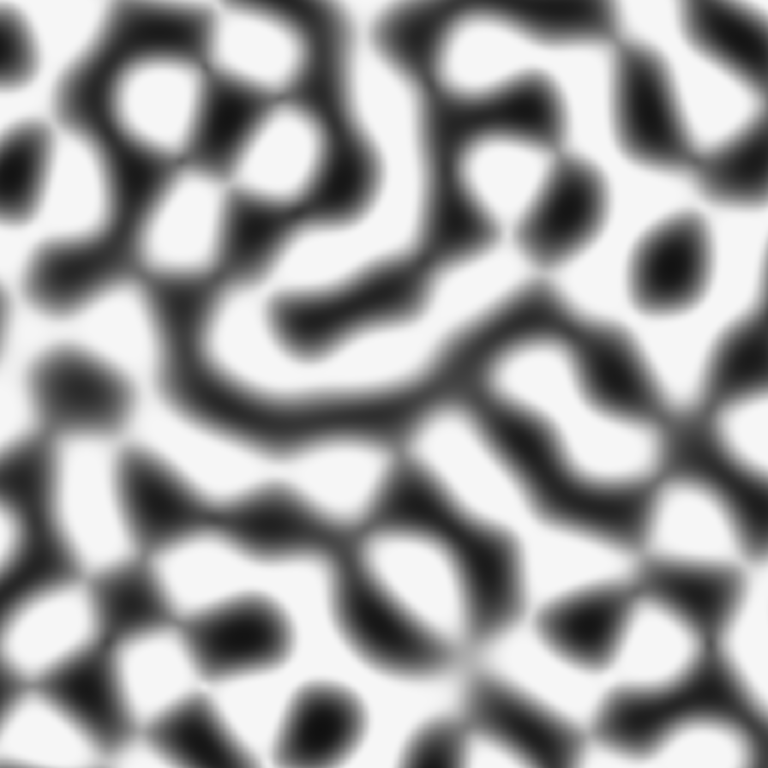
A Shadertoy shader for this pattern:

```glsl
// Soft black and white labyrinth of winding, branching bands.

#define CYCLES 7.0       // bands across the canvas
#define SPREAD 0.22      // variation of band width
#define WAVES 30         // plane waves in the field
#define EVENNESS 0.8     // 0 = raw amplitude, 1 = equal contrast everywhere
#define MID_TONE 0.655
#define CONTRAST 0.49
#define WHITE_TONE 0.965
#define BLACK_TONE 0.05
#define GRID 128.0       // cells of the faint sampling grid
#define GRID_MIX 0.55    // strength of the sampling grid
#define SEED 3.0

const float TAU = 6.2831853;

float hash(float n) {
    return fract(sin(n * 127.1 + SEED * 311.7) * 43758.5453);
}

// Polynomial smooth minimum with blend width k.
float softMin(float a, float b, float k) {
    float h = max(k - abs(a - b), 0.0) / k;
    return min(a, b) - 0.25 * h * h * k;
}

// Gently flattens the position inside each grid cell.
vec2 gridSoften(vec2 p) {
    vec2 cell = p * GRID;
    vec2 stepped = floor(cell) + smoothstep(0.0, 1.0, fract(cell));
    return mix(cell, stepped, GRID_MIX) / GRID;
}

// Isotropic waves of similar length: x = height, yz = scaled slope.
vec3 waveField(vec2 p) {
    vec3 field = vec3(0.0);
    for (int i = 0; i < WAVES; i++) {
        float n = float(i) + 1.0;
        float angle = 0.5 * TAU * (n + hash(n)) / float(WAVES);
        float stretch = 1.0 + SPREAD * (hash(n + 50.3) - 0.5);
        vec2 dir = stretch * vec2(cos(angle), sin(angle));
        float phase = TAU * (CYCLES * dot(p, dir) + hash(n + 90.7));
        field += vec3(cos(phase), -sin(phase) * dir);
    }
    return field * sqrt(2.0 / float(WAVES));
}

void mainImage(out vec4 fragColor, in vec2 fragCoord) {
    vec2 p = fragCoord / iResolution.y;
    vec3 field = waveField(gridSoften(p));

    // Divide by the local envelope so that all bands reach full contrast.
    float envelope = dot(field, field) + 0.06;
    float band = field.x * pow(envelope, -0.5 * EVENNESS);

    // Flat white ridges, gradual dark valleys.
    float tone = MID_TONE + CONTRAST * band;
    tone = softMin(tone, WHITE_TONE, 0.1);
    tone = -softMin(-tone, -BLACK_TONE, 0.1);
    fragColor = vec4(vec3(tone), 1.0);
}
```
